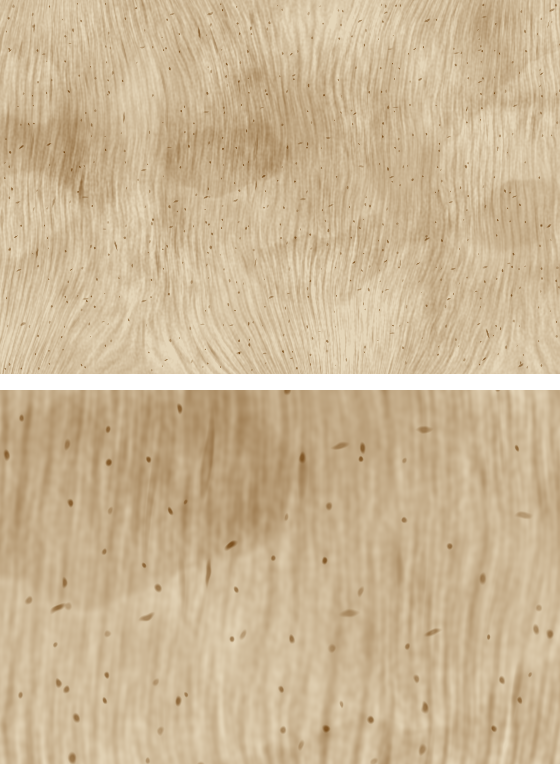
Top, the full canvas; bottom, a detail of the centre.
Give the GLSL for this texture, as a WebGL 2 fragment shader.

```glsl
#version 300 es
precision highp float;
// Pale weathered wood board with vertical grain, soft stains and small nicks.

uniform vec2 u_resolution;
out vec4 fragColor;

vec2 hash2(vec2 p) {
    vec3 q = fract(vec3(p.xyx) * vec3(0.1031, 0.1030, 0.0973));
    q += dot(q, q.yzx + 33.33);
    return fract((q.xx + q.yz) * q.zy);
}

// Gradient noise, roughly -0.7 to 0.7
float noise(vec2 p) {
    vec2 i = floor(p), f = p - i;
    vec2 u = f * f * f * (f * (f * 6.0 - 15.0) + 10.0);
    vec2 e = vec2(0.0, 1.0);
    float a = dot(hash2(i) * 2.0 - 1.0, f);
    float b = dot(hash2(i + e.yx) * 2.0 - 1.0, f - e.yx);
    float c = dot(hash2(i + e.xy) * 2.0 - 1.0, f - e.xy);
    float d = dot(hash2(i + e.yy) * 2.0 - 1.0, f - e.yy);
    return mix(mix(a, b, u.x), mix(c, d, u.x), u.y);
}

float fbm(vec2 p) {
    float sum = 0.0, gain = 1.0;
    for (int i = 0; i < 4; i++) {
        sum += gain * noise(p);
        p = p * 2.1 + 17.3;
        gain *= 0.5;
    }
    return sum;
}

float blot(vec2 p, vec2 center, vec2 radius) {
    vec2 d = (p - center) / radius;
    return exp(-dot(d, d));
}

// Coordinate across the grain: wavy, fanning out toward both ends
float acrossGrain(vec2 p) {
    float low = max(0.42 - p.y, 0.0), high = max(p.y - 0.7, 0.0);
    float across = p.x + 0.05 * noise(p * vec2(3.0, 2.5) + 40.0);
    across += 0.014 * noise(p * vec2(8.0, 7.0) + 60.0);
    across += 0.7 * low * low * cos(6.28 * (p.x - 0.15));
    return across - 0.8 * high * high * cos(5.0 * (p.x - 1.1));
}

// Broad darkening, including faded patches with one crisp edge
float stains(vec2 p) {
    vec2 w = p + 0.05 * vec2(fbm(p * 6.0 + 70.0), fbm(p * 6.0 + 90.0));
    float dark = 0.45 * blot(w, vec2(0.08, 0.62), vec2(0.20, 0.10));
    dark += 0.45 * blot(w, vec2(0.46, 0.55), vec2(0.045, 0.33));
    dark += 0.60 * blot(w, vec2(0.195, 0.62), vec2(0.035, 0.12));
    dark += 0.45 * blot(w, vec2(1.30, 0.93), vec2(0.08, 0.14));
    dark += 0.40 * blot(w, vec2(1.16, 0.33), vec2(0.06, 0.16));
    dark += 0.30 * blot(w, vec2(0.85, 0.55), vec2(0.25, 0.22));
    dark += 0.30 * blot(w, vec2(0.60, 0.66), vec2(0.30, 0.10));
    dark += 0.40 * blot(w, vec2(1.40, 0.74), vec2(0.12, 0.018));

    float tide = noise(w * vec2(3.0, 4.0) + 23.0);
    float edge = smoothstep(-0.01, 0.04, tide) * (1.0 - smoothstep(0.04, 0.5, tide));
    float middle = smoothstep(0.1, 0.3, p.y) * (1.0 - smoothstep(0.8, 0.95, p.y));
    return dark + 0.28 * edge * middle + 0.5 * fbm(p * 2.4 + 5.0);
}

// Scattered dark nicks, shrinking to specks in the denser layers
float nicks(vec2 p) {
    float dark = 0.0;
    for (int i = 0; i < 4; i++) {
        float layer = float(i);
        float density = 5.0 + 7.0 * layer;
        vec2 cell = floor(p * density);
        vec2 pick = hash2(cell + 31.0 * layer);
        vec2 spot = hash2(cell + 31.0 * layer + 113.0);
        vec2 d = p - (cell + 0.25 + 0.5 * spot) / density;
        float tilt = (pick.y - 0.5) * 0.7 - (i == 1 ? 1.2 : 0.0);
        d = mat2(cos(tilt), -sin(tilt), sin(tilt), cos(tilt)) * d;
        d.x += 0.003 * noise(p * 90.0);
        vec2 size = vec2(0.0034, 0.018 / (1.0 + layer)) * (0.6 + 0.5 * spot.x);
        float shape = 1.0 - smoothstep(0.3, 1.1, length(d / size));
        dark += shape * step(0.65, pick.x) * (0.4 + 0.6 * pick.y);
    }
    return dark;
}

void main() {
    vec2 p = gl_FragCoord.xy / u_resolution.y;
    float across = acrossGrain(p);

    // Growth rings of uneven strength
    float phase = across * 46.0 + 0.7 * noise(vec2(across * 14.0, p.y * 2.0));
    float ring = pow(0.5 + 0.5 * cos(6.2832 * phase), 3.0);
    float strength = clamp(0.55 + 1.3 * noise(p * vec2(4.0, 3.0) + 11.0), 0.1, 1.0);

    // Fibres along the grain and fine surface tooth
    float fibre = 0.75 * noise(vec2(across * 95.0, p.y * 8.0));
    fibre += 0.6 * noise(vec2(across * 170.0 + 9.0, p.y * 26.0));
    fibre += 0.35 * noise(p * vec2(150.0, 110.0));
    float rough = 0.85 + 0.8 * noise(p * vec2(4.0, 5.0) + 80.0);
    float crack = smoothstep(0.26, 0.5, noise(vec2(across * 75.0 + 5.0, p.y * 11.0)));

    float tone = 0.93 - stains(p) - 0.4 * ring * strength;
    tone += fibre * rough - 0.5 * crack * rough - 1.7 * nicks(p);
    tone = clamp(tone, -1.7, 1.25);
    fragColor = vec4(mix(vec3(0.71, 0.60, 0.45), vec3(0.86, 0.79, 0.67), tone), 1.0);
}
```
